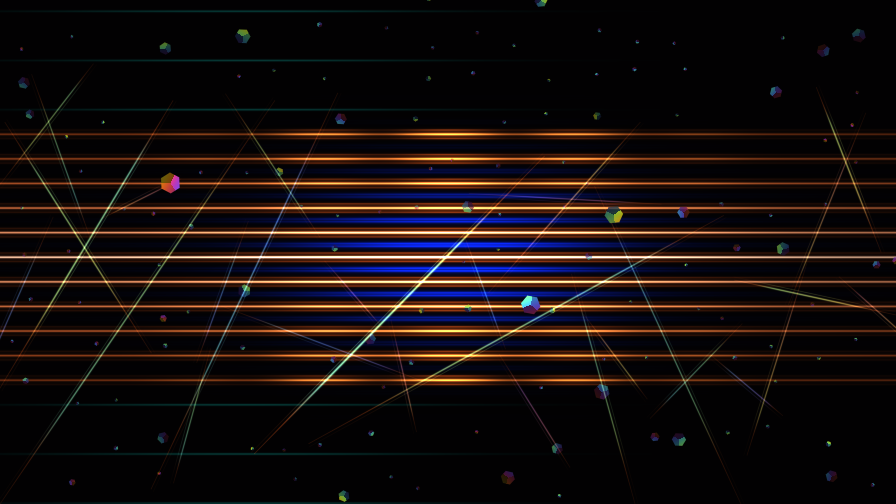
Give the GLSL for this background, as a Shadertoy shader.

```glsl
// Glowing horizontal scan lines crossed by prismatic light streaks and tiny drifting cubes.

const vec2  CENTER     = vec2(0.889, 0.4896);   // middle of the line stack
const float PITCH      = 0.0488;                // spacing of the lines
const float LAST_LINE  = 5.0;                   // lines above and below the middle
const float CORE_WIDTH = 0.0021;
const float CELL       = 0.088;                 // one possible cube per cell
const float CUBE_SHARE = 0.55;
const int   FAINT_BEAMS = 18;

const vec3 NIGHT  = vec3(0.006, 0.004, 0.008);
const vec3 EMBER  = vec3(0.85, 0.32, 0.08);
const vec3 GOLD   = vec3(1.00, 0.72, 0.25);
const vec3 SILVER = vec3(0.95, 0.92, 0.84);
const vec3 COBALT = vec3(0.03, 0.14, 0.90);
const vec3 TEAL   = vec3(0.01, 0.13, 0.12);

// Start and end of the leading beams, in canvas heights
const vec4 LEAD_BEAMS[12] = vec4[12](
    vec4(0.505, 0.10, 1.08, 0.69),  vec4(1.27, 0.757, 0.97, 0.42),
    vec4(0.0, 0.0, 0.545, 0.80),    vec4(0.343, 0.80, 0.0, 0.23),
    vec4(0.01, 0.757, 0.30, 0.30),  vec4(0.185, 0.873, 0.0, 0.634),
    vec4(0.67, 0.815, 0.30, 0.03),  vec4(1.62, 0.826, 1.748, 0.50),
    vec4(1.18, 0.63, 1.47, 0.0),    vec4(1.134, 0.456, 1.26, 0.0),
    vec4(1.458, 0.444, 1.778, 0.375), vec4(1.435, 0.572, 0.613, 0.12));

float hash(vec2 p) {
    vec3 q = fract(vec3(p.xyx) * 0.1031);
    q += dot(q, q.yzx + 33.33);
    return fract((q.x + q.y) * q.z);
}

float bell(float x, float width) {
    return exp(-x * x / (width * width));
}

vec3 spectrum(float t) {
    return 0.5 + 0.5 * cos(6.2832 * (t + vec3(0.0, 0.25, 0.55)));
}

// Stack of gold lines, blue lines between them and dim teal lines outside
vec3 scanLines(vec2 p, float pixel) {
    float row = (p.y - CENTER.y) / PITCH;
    float k = round(row);
    float d = (row - k) * PITCH;
    float rank = abs(k);
    float x = p.x - CENTER.x;
    float core = bell(d, max(CORE_WIDTH, pixel * 0.65));
    float fringe = bell(abs(d) - 0.0085, max(0.0018, pixel * 0.6));
    vec3 col = vec3(0.0);

    if (rank <= LAST_LINE) {
        float lumps = mix(1.0, 0.6 + 0.4 * cos(x * 23.6), rank / LAST_LINE);
        float glow = bell(x, 0.40 - 0.012 * rank) * lumps;
        float reach = mix(0.95, 0.42, rank / LAST_LINE) * (1.0 - 0.25 * smoothstep(0.3, 0.9, x));
        float heat = exp(-0.55 * rank);
        col += core * reach * mix(EMBER, SILVER, heat * 0.75);
        col += core * glow * mix(GOLD, SILVER, heat);
        col += fringe * EMBER * (0.16 * reach + 0.42 * glow);
        col += bell(d, 0.0075) * EMBER * (0.13 * reach + 0.45 * glow);
    } else if (mod(rank, 2.0) < 0.5) {
        col += core * TEAL * bell(x + 0.40, 0.38) * 1.6;
    }

    float between = (fract(row) - 0.5) * PITCH;
    float strands = 0.45 * bell(between, 0.009) + bell(abs(between) - 0.0025, 0.0025);
    float level = abs(floor(row) + 0.5);
    float blueSpan = bell(x - 0.01, 0.27) + 0.12 * bell(x, 0.6);
    col += COBALT * strands * blueSpan * exp(-0.13 * level * level) * 0.85;
    return col;
}

// Tapered streak with a thin parallel strand; warm ends, pale or tinted middle
vec3 beam(vec2 p, vec2 a, vec2 b, float seed, float strength, float pixel) {
    vec2 along = b - a;
    float t = clamp(dot(p - a, along) / dot(along, along), 0.0, 1.0);
    vec2 away = p - a - along * t;
    float side = dot(away, normalize(vec2(-along.y, along.x)));
    float taper = smoothstep(0.0, 0.3, t) * smoothstep(1.0, 0.6, t);
    float width = max(0.0011 + 0.0012 * taper * strength, pixel * 0.55);
    float inside = bell(length(away), width);
    float twin = bell(side - 0.006, pixel * 0.6) * bell(length(away) - abs(side), width);
    vec3 tint = mix(spectrum(hash(vec2(seed, 7.0)) + 0.3 * t), SILVER, 0.45);
    vec3 col = mix(EMBER, tint, smoothstep(0.2, 0.9, taper));
    return col * (inside + 0.25 * twin) * (0.2 + 0.8 * taper) * strength;
}

// Hexagonal outline divided into three shaded faces; alpha holds coverage
vec4 cube(vec2 p, float size, float seed, float pixel) {
    float turn = 6.2832 * hash(vec2(seed, 3.0));
    vec2 q = mat2(cos(turn), -sin(turn), sin(turn), cos(turn)) * p;
    vec2 h = abs(q);
    float edge = max(h.x, 0.5 * h.x + 0.866 * h.y) - size;
    float face = floor((atan(q.y, q.x) + 3.1416) / 2.0944);
    float shade = 0.35 + 0.3 * mod(face, 3.0);
    float hue = hash(vec2(seed, 5.0)) * 0.6 + 0.1 * face + 0.12 * q.y / size;
    vec3 col = mix(spectrum(hue), GOLD, 0.25) * shade;
    return vec4(col, smoothstep(pixel, -pixel, edge * 1.5));
}

void mainImage(out vec4 fragColor, in vec2 fragCoord) {
    vec2 p = fragCoord / iResolution.y;
    float pixel = 1.0 / iResolution.y;
    vec3 col = NIGHT + scanLines(p, pixel);

    // Scattered cubes, mostly small and dim
    vec2 id = floor(p / CELL);
    float seed = 1.0 + id.x + 37.0 * id.y;
    float big = pow(hash(id + 11.0), 5.0);
    float size = mix(0.003, 0.014, big);
    vec2 jitter = vec2(hash(id + 2.0), hash(id + 23.0)) - 0.5;
    vec2 local = p - (id + 0.5 + jitter * 0.65) * CELL;
    vec4 bit = cube(local, size, seed, pixel);
    float seen = step(hash(id + 51.0), CUBE_SHARE) * mix(0.35, 0.9, hash(id + 71.0));
    col = mix(col, bit.rgb, bit.a * seen);

    // Leading beams, then faint ones
    for (int i = 0; i < 12; i++) {
        float strength = i == 0 ? 1.0 : 0.35 + 0.35 * hash(vec2(float(i), 9.0));
        col += beam(p, LEAD_BEAMS[i].xy, LEAD_BEAMS[i].zw, float(i), strength, pixel);
    }
    for (int i = 0; i < FAINT_BEAMS; i++) {
        float n = float(i) + 20.0;
        vec2 mid = vec2(1.78 * fract(n * 0.618), mix(0.15, 0.72, hash(vec2(n, 1.0))));
        float angle = 3.1416 * hash(vec2(n, 2.0));
        vec2 arm = vec2(cos(angle), sin(angle)) * mix(0.08, 0.22, hash(vec2(n, 4.0)));
        col += beam(p, mid - arm, mid + arm, n, 0.38, pixel);
    }

    // Brightest foreground cubes
    vec4 left = cube(p - vec2(0.338, 0.637), 0.018, 4.0, pixel);
    vec4 middle = cube(p - vec2(1.053, 0.395), 0.017, 9.0, pixel);
    vec4 right = cube(p - vec2(1.218, 0.574), 0.016, 14.0, pixel);
    col = mix(col, left.rgb * 1.3, left.a);
    col = mix(col, middle.rgb * 1.4, middle.a);
    col = mix(col, right.rgb, right.a * 0.8);

    fragColor = vec4(clamp(col, 0.0, 1.0), 1.0);
}
```
